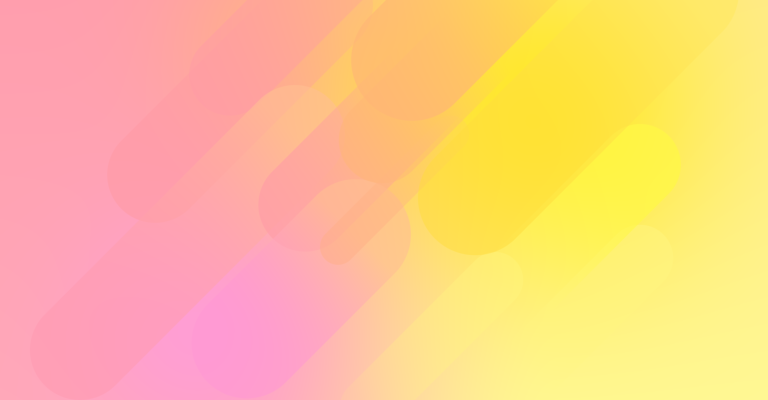
Give the GLSL for this background, as a WebGL 1 fragment shader.

```glsl
precision highp float;
// Soft pink-to-yellow gradient with translucent diagonal rounded ribbons.

uniform vec2 u_resolution;

// Backdrop colours
const vec3 PINK_TOP = vec3(1.0, 0.62, 0.68);
const vec3 PINK_LOW = vec3(1.0, 0.66, 0.72);
const vec3 PALE_TOP = vec3(1.0, 0.92, 0.56);
const vec3 PALE_LOW = vec3(1.0, 0.97, 0.58);

// Glow colours
const vec3 MAGENTA = vec3(1.0, 0.61, 0.86);
const vec3 SALMON = vec3(1.0, 0.68, 0.53);
const vec3 ORANGE = vec3(1.0, 0.78, 0.42);
const vec3 GOLD = vec3(1.0, 0.91, 0.14);

// Ribbon colours
const vec3 CORAL = vec3(1.0, 0.605, 0.65);
const vec3 ROSE = vec3(1.0, 0.60, 0.69);
const vec3 ORCHID = vec3(1.0, 0.59, 0.83);
const vec3 PEACH = vec3(1.0, 0.75, 0.57);
const vec3 APRICOT = vec3(1.0, 0.71, 0.46);
const vec3 AMBER = vec3(1.0, 0.86, 0.23);
const vec3 HONEY = vec3(1.0, 0.91, 0.38);
const vec3 LEMON = vec3(1.0, 0.97, 0.27);
const vec3 CREAM = vec3(1.0, 0.96, 0.50);

const vec2 SLANT = vec2(0.70711, 0.70711);
const float RAMP_START = 0.5;
const float RAMP_END = 1.4;
const float EDGE_PIXELS = 0.8;

// Blend a round glow into the colour.
vec3 glow(vec3 color, vec2 p, vec2 center, float radius, vec3 tint, float strength) {
  vec2 d = (p - center) / radius;
  return mix(color, tint, strength * exp(-dot(d, d)));
}

// Blend a slanted capsule; its tint and opacity vary from start to finish.
// A negative span runs down-left from the start.
vec3 ribbon(vec3 color, vec2 p, vec2 start, float span, float radius,
            vec4 startTint, vec4 endTint) {
  vec2 axis = SLANT * span;
  vec2 d = p - start;
  float along = clamp(dot(d, axis) / dot(axis, axis), 0.0, 1.0);
  float dist = length(d - axis * along) - radius;
  float edge = EDGE_PIXELS / u_resolution.y;
  float cover = 1.0 - smoothstep(-edge, edge, dist);
  vec4 tint = mix(startTint, endTint, along * along);
  return mix(color, tint.rgb, tint.a * cover);
}

vec3 backdrop(vec2 p) {
  vec3 left = mix(PINK_LOW, PINK_TOP, p.y);
  vec3 right = mix(PALE_LOW, PALE_TOP, p.y);
  vec3 color = mix(left, right, smoothstep(RAMP_START, RAMP_END, p.x));
  color = glow(color, p, vec2(0.50, 0.18), 0.30, MAGENTA, 0.80);
  color = glow(color, p, vec2(0.66, 0.92), 0.26, SALMON, 0.65);
  color = glow(color, p, vec2(0.98, 0.80), 0.28, ORANGE, 0.75);
  return glow(color, p, vec2(1.36, 0.72), 0.42, GOLD, 0.95);
}

void main() {
  vec2 p = gl_FragCoord.xy / u_resolution.y;
  vec3 color = backdrop(p);

  // Pink and coral ribbons on the left
  color = ribbon(color, p, vec2(0.388, 0.563), 0.60, 0.120, vec4(CORAL, 0.65), vec4(SALMON, 0.3));
  color = ribbon(color, p, vec2(0.575, 0.813), 0.42, 0.102, vec4(CORAL, 0.50), vec4(SALMON, 0.5));
  color = ribbon(color, p, vec2(0.200, 0.125), 0.76, 0.125, vec4(ROSE, 0.55), vec4(PEACH, 0.6));
  color = ribbon(color, p, vec2(0.763, 0.488), 0.45, 0.117, vec4(CORAL, 0.60), vec4(APRICOT, 0.0));
  color = ribbon(color, p, vec2(0.617, 0.142), 0.385, 0.138, vec4(ORCHID, 0.55), vec4(PEACH, 0.6));

  // Apricot ribbons in the middle
  color = ribbon(color, p, vec2(0.955, 0.650), 0.35, 0.108, vec4(APRICOT, 0.50), vec4(ORANGE, 0.0));
  color = ribbon(color, p, vec2(0.845, 0.383), 0.40, 0.045, vec4(SALMON, 0.50), vec4(ORANGE, 0.2));
  color = ribbon(color, p, vec2(1.030, 0.850), 0.50, 0.152, vec4(APRICOT, 0.65), vec4(GOLD, 0.2));

  // Yellow ribbons on the right
  color = ribbon(color, p, vec2(1.238, 0.300), -0.45, 0.070, vec4(CREAM, 0.40), vec4(CREAM, 0.1));
  color = ribbon(color, p, vec2(1.600, 0.355), -0.40, 0.083, vec4(CREAM, 0.50), vec4(CREAM, 0.0));
  color = ribbon(color, p, vec2(1.600, 0.588), -0.45, 0.102, vec4(LEMON, 0.75), vec4(CREAM, 0.0));
  color = ribbon(color, p, vec2(1.188, 0.505), 0.73, 0.143, vec4(AMBER, 0.50), vec4(HONEY, 0.6));

  gl_FragColor = vec4(color, 1.0);
}
```
